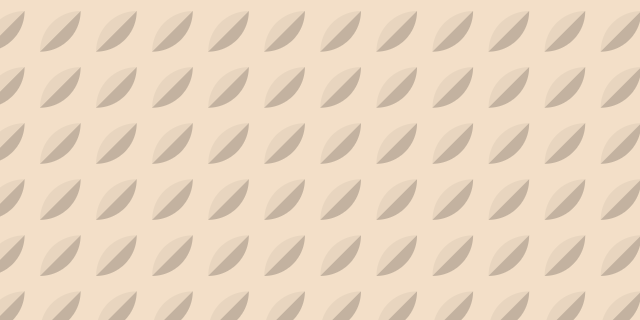
Write a Shadertoy shader that draws this pattern.

```glsl
#define PERIOD 0.1752
#define LEAF_SIZE 0.127
#define LEAF_CENTER vec2(0.8893, 0.5516)
#define GROUND_COLOR vec3(0.953, 0.876, 0.784)
#define LIGHT_COLOR vec3(0.910, 0.837, 0.750)
#define DARK_COLOR vec3(0.765, 0.698, 0.627)

// Lens shared by two quarter circles set on opposite corners of a square
float leafDistance(vec2 p, float size) {
    vec2 corner = 0.5 * size * vec2(-1.0, 1.0);
    return max(length(p - corner), length(p + corner)) - size;
}

// Antialiased coverage of the negative side of a distance
float coverage(float dist, float pixel) {
    return clamp(0.5 - dist / pixel, 0.0, 1.0);
}

void mainImage(out vec4 fragColor, in vec2 fragCoord) {
    float pixel = 1.0 / iResolution.y;
    vec2 uv = fragCoord * pixel;

    // Square grid with a leaf at the center of each cell
    vec2 cell = (fract((uv - LEAF_CENTER) / PERIOD + 0.5) - 0.5) * PERIOD;

    // Diagonal vein divides the lit half from the shaded half
    float veinDistance = (cell.y - cell.x) * inversesqrt(2.0);
    vec3 leafColor = mix(LIGHT_COLOR, DARK_COLOR, coverage(veinDistance, pixel));

    float leafMask = coverage(leafDistance(cell, LEAF_SIZE), pixel);
    fragColor = vec4(mix(GROUND_COLOR, leafColor, leafMask), 1.0);
}
```
